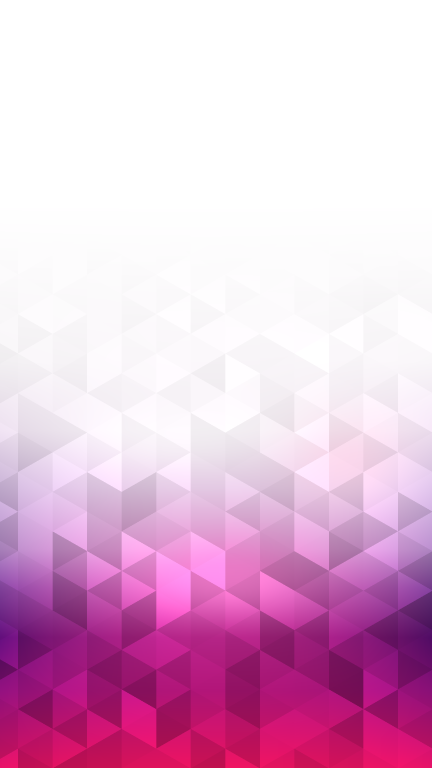
A Shadertoy shader for this background:

```glsl
// A white sky melting downward into lilac, magenta and crimson, tiled by triangles.
// Two vertical colour ramps (middle and sides) are blended, lit by soft glows, then
// shaded per triangle by a hash whose contrast fades with height.

float hash(vec3 p) {
    return fract(sin(dot(p, vec3(127.1, 311.7, 74.7))) * 43758.5453);
}

// Continues a piecewise linear ramp from height a to height b.
void rampTo(inout vec3 color, vec3 next, float a, float b, float y) {
    color = mix(color, next, clamp((y - a) / (b - a), 0.0, 1.0));
}

vec3 middleRamp(float y) {
    vec3 c = vec3(0.86, 0.07, 0.35);
    rampTo(c, vec3(0.78, 0.07, 0.39), 0.00, 0.04, y);
    rampTo(c, vec3(0.68, 0.08, 0.46), 0.04, 0.10, y);
    rampTo(c, vec3(0.71, 0.14, 0.53), 0.10, 0.17, y);
    rampTo(c, vec3(0.84, 0.40, 0.72), 0.17, 0.235, y);
    rampTo(c, vec3(0.90, 0.61, 0.84), 0.235, 0.285, y);
    rampTo(c, vec3(0.94, 0.83, 0.94), 0.285, 0.365, y);
    rampTo(c, vec3(0.975, 0.955, 0.975), 0.365, 0.44, y);
    rampTo(c, vec3(0.985, 0.98, 0.985), 0.44, 0.62, y);
    rampTo(c, vec3(1.0), 0.62, 0.74, y);
    return c;
}

vec3 sideRamp(float y) {
    vec3 c = vec3(0.76, 0.06, 0.34);
    rampTo(c, vec3(0.52, 0.06, 0.45), 0.00, 0.10, y);
    rampTo(c, vec3(0.34, 0.05, 0.43), 0.10, 0.17, y);
    rampTo(c, vec3(0.49, 0.25, 0.59), 0.17, 0.235, y);
    rampTo(c, vec3(0.64, 0.49, 0.71), 0.235, 0.285, y);
    rampTo(c, vec3(0.78, 0.69, 0.83), 0.285, 0.365, y);
    rampTo(c, vec3(0.91, 0.86, 0.92), 0.365, 0.44, y);
    rampTo(c, vec3(0.97, 0.96, 0.97), 0.44, 0.53, y);
    rampTo(c, vec3(1.0), 0.53, 0.74, y);
    return c;
}

float glow(vec2 uv, vec2 center, vec2 radius) {
    vec2 d = (uv - center) / radius;
    return exp(-dot(d, d));
}

// Tone from -1 to 1 of the triangle under uv; triangles point left or right.
float triangleTone(vec2 uv) {
    vec2 grid = uv * vec2(12.504, 19.44) - vec2(0.521, 7.49);
    float column = floor(grid.x);
    float across = fract(grid.x);
    float along = grid.y - 0.5 * mod(column, 2.0);
    bool pointsRight = abs(fract(along) - 0.5) < 0.5 - 0.5 * across;
    vec3 id = pointsRight ? vec3(column, floor(along), 0.0)
                          : vec3(column, floor(along + 0.5), 1.0);
    // Sharing part of the tone joins neighbours into larger facets.
    float shared = hash(vec3(floor(id.xy * 0.5), 5.0));
    return 2.0 * mix(hash(id), shared, 0.4) - 1.0;
}

vec3 scene(vec2 uv) {
    // Backdrop
    float side = pow(abs(2.0 * uv.x - 1.0), 2.2);
    vec3 color = mix(middleRamp(uv.y), sideRamp(uv.y), side);

    // Soft glows
    color = mix(color, vec3(1.0, 0.50, 0.83), 0.75 * glow(uv, vec2(0.53, 0.25), vec2(0.16, 0.045)));
    color = mix(color, vec3(1.0, 0.82, 0.90), 0.60 * glow(uv, vec2(0.80, 0.40), vec2(0.14, 0.06)));
    color = mix(color, vec3(0.99, 0.98, 0.99), 0.60 * glow(uv, vec2(0.42, 0.43), vec2(0.20, 0.04)));

    // Triangle shading
    float tone = triangleTone(uv);
    float contrast = mix(0.30, 0.05, smoothstep(0.15, 0.52, uv.y));
    contrast *= 1.0 - smoothstep(0.48, 0.70, uv.y);
    color *= 1.0 + contrast * tone;
    return min(color, 1.0);
}

void mainImage(out vec4 fragColor, in vec2 fragCoord) {
    // A 3 by 3 average smooths the triangle edges.
    vec3 sum = vec3(0.0);
    for (int i = 0; i < 9; i++) {
        vec2 offset = (vec2(i % 3, i / 3) - 1.0) / 3.0;
        sum += scene((fragCoord + offset) / iResolution.xy);
    }
    fragColor = vec4(sum / 9.0, 1.0);
}
```
